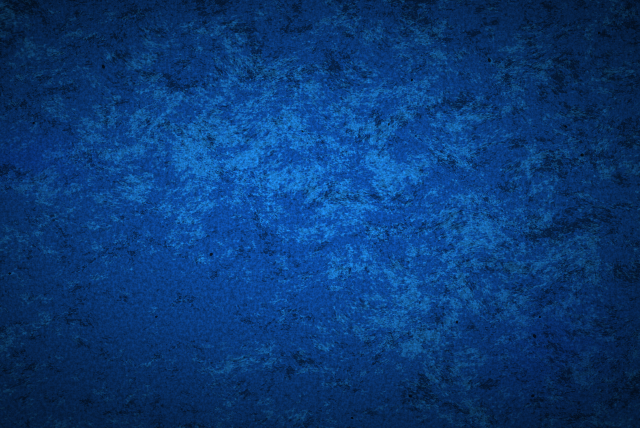
This texture is drawn by a WebGL 1 fragment shader. Its source:

```glsl
precision highp float;
// Worn blue painted wall: grainy pale scuffs, dark stains, pits and a vignette.
uniform vec2 u_resolution;

#define COAT vec3(0.044, 0.268, 0.580)
#define WORN vec3(0.100, 0.455, 0.765)
#define VIOLET vec3(0.040, 0.270, 0.760)
#define SCUFF_LEVEL 0.16
#define SCUFF_AMOUNT 0.88
#define STAIN_AMOUNT 0.45
#define GRAIN_SCALE 105.0
#define GRAIN_AMOUNT 0.30
#define PIT_SCALE 9.0
#define PIT_RADIUS 0.0055
#define CENTRE_LIGHT 1.12
#define CORNER_LIGHT 0.40

vec2 hash2(vec2 p) {
  vec3 h = fract(p.xyx * vec3(0.1031, 0.1030, 0.0973));
  h += dot(h, h.yzx + 33.33);
  return fract((h.xx + h.yz) * h.zy);
}

// Cellular noise: distance to the nearest scattered point, about zero mean.
float cellNoise(vec2 p) {
  vec2 id = floor(p);
  vec2 f = p - id;
  float nearest = 4.0;
  for (int y = -1; y <= 1; y++) {
    for (int x = -1; x <= 1; x++) {
      vec2 cell = vec2(float(x), float(y));
      vec2 d = cell + hash2(id + cell) - f;
      nearest = min(nearest, dot(d, d));
    }
  }
  return sqrt(nearest) - 0.46;
}

// Rough grunge: octaves of even strength; flipped signs hide the cell shapes.
float grunge(vec2 p) {
  float sum = 0.0;
  float amp = 0.42;
  for (int i = 0; i < 5; i++) {
    sum += amp * cellNoise(p);
    p = p * 2.07 + vec2(17.3, 9.1) + 0.25 * p.yx * vec2(1.0, -1.0);
    amp *= -0.98;
  }
  return sum;
}

// Soft elliptical smear, turned by an angle.
float smear(vec2 p, vec2 centre, vec2 size, float angle) {
  float c = cos(angle);
  float s = sin(angle);
  vec2 d = p - centre;
  d = vec2(c * d.x + s * d.y, c * d.y - s * d.x) / size;
  return exp(-dot(d, d));
}

// Sparse dark pits, a few per unit area.
float pits(vec2 p) {
  vec2 g = p * PIT_SCALE;
  vec2 id = floor(g);
  vec2 rnd = hash2(id + 41.0);
  vec2 d = (g - id - 0.15 - 0.7 * rnd) / PIT_SCALE;
  float present = step(0.86, hash2(id + 87.0).x);
  float radius = PIT_RADIUS * (0.6 + 0.5 * rnd.y);
  return present * (1.0 - smoothstep(0.4 * radius, radius, length(d)));
}

void main() {
  vec2 uv = gl_FragCoord.xy / u_resolution;
  vec2 p = gl_FragCoord.xy / u_resolution.y;
  vec2 warped = p + 0.012 * sin(p.yx * 23.0 + 2.0 * sin(p * 11.0));

  // Where the paint is rubbed and where it stays smooth
  float rubbed = smear(p, vec2(0.43, 0.65), vec2(0.36, 0.14), 0.12)
    + smear(p, vec2(0.92, 0.27), vec2(0.32, 0.08), -0.9)
    + 0.80 * smear(p, vec2(1.10, 0.38), vec2(0.19, 0.11), 0.5)
    + 0.60 * smear(p, vec2(0.92, 0.66), vec2(0.46, 0.20), 0.0)
    + 0.50 * smear(p, vec2(1.33, 0.24), vec2(0.22, 0.22), 0.0);
  float calm = smear(p, vec2(0.38, 0.27), vec2(0.40, 0.22), 0.0);

  // Pale scuffs with sideways streaks
  float scratch = grunge(p * vec2(3.0, 16.0) + 31.0);
  float rough = grunge(warped * vec2(9.0, 12.0)) + 0.4 * scratch;
  float scuff = rough + 0.30 * rubbed - 0.10 * calm - SCUFF_LEVEL;
  float worn = smoothstep(-0.12, 0.34, scuff);

  // Dark stains, heavier on the right and at the top
  float side = max(smoothstep(0.7, 1.4, p.x), smoothstep(0.65, 1.0, p.y));
  float blot = grunge(warped * vec2(10.0, 13.0) + 63.0) + 0.4 * scratch;
  float stain = smoothstep(-0.06, 0.40, blot + 0.13 * side - 0.10 - 0.06 * calm);

  // Violet-blue glow near both sides
  float glow = smear(p, vec2(0.06, 0.63), vec2(0.14, 0.07), 0.0)
    + smear(p, vec2(1.30, 0.18), vec2(0.16, 0.12), 0.4);

  vec3 colour = mix(COAT, WORN, SCUFF_AMOUNT * worn);
  colour = mix(colour, VIOLET, 0.4 * clamp(glow, 0.0, 1.0));
  colour *= 1.0 - STAIN_AMOUNT * stain * (1.0 - 0.5 * worn);
  float grain = cellNoise(p * GRAIN_SCALE * 1.9) - cellNoise(p.yx * GRAIN_SCALE);
  colour *= 1.0 + GRAIN_AMOUNT * grain;
  colour *= 1.0 - 0.75 * pits(warped);

  // Vignette
  float radius = length(uv - vec2(0.48, 0.53));
  colour *= mix(CENTRE_LIGHT, CORNER_LIGHT, smoothstep(0.05, 0.75, radius));
  gl_FragColor = vec4(colour, 1.0);
}
```
